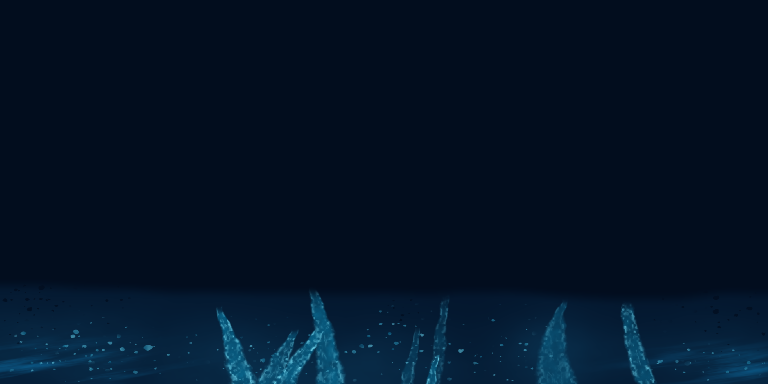
Give the GLSL for this background, as a Shadertoy shader.

```glsl
#define MIDNIGHT vec3(0.006, 0.050, 0.118)
#define DEEP_BLUE vec3(0.014, 0.088, 0.178)
#define HAZE_BLUE vec3(0.045, 0.225, 0.350)
#define TEAL vec3(0.030, 0.390, 0.540)
#define FOAM vec3(0.400, 0.780, 0.880)
#define SURFACE 0.247
#define SURFACE_BLUR 0.030
#define FIBRE_SCALE 75.0
#define DROP_LAYERS 3

float hash(vec2 p) {
    vec3 q = fract(p.xyx * vec3(0.1031, 0.1030, 0.0973));
    q += dot(q, q.yzx + 33.33);
    return fract((q.x + q.y) * q.z);
}

float noise(vec2 p) {
    vec2 i = floor(p), f = fract(p);
    f = f * f * (3.0 - 2.0 * f);
    return mix(mix(hash(i), hash(i + vec2(1, 0)), f.x),
               mix(hash(i + vec2(0, 1)), hash(i + vec2(1, 1)), f.x), f.y);
}

float fbm(vec2 p) {
    float sum = 0.0, amp = 0.5;
    for (int i = 0; i < 5; i++) {
        sum += amp * noise(p);
        p = mat2(1.6, 1.2, -1.2, 1.6) * p + 7.3;
        amp *= 0.5;
    }
    return sum;
}

float glow(vec2 p, vec2 centre, vec2 radius) {
    vec2 q = (p - centre) / radius;
    return exp(-dot(q, q));
}

// Tapered jet of water: x is the teal body, y the bright fibres and rim.
vec2 jet(vec2 p, vec2 base, vec2 tip, vec2 widths, float bend) {
    float t = (p.y - base.y) / (tip.y - base.y);
    float s = clamp(t, 0.0, 1.0);
    float x = p.x - mix(base.x, tip.x, s) - 4.0 * bend * s * (1.0 - s);
    x += 0.016 * (fbm(p * 28.0 + base * 9.0) - 0.5);
    float across = x / mix(widths.x, widths.y, s);
    float ragged = 0.35 * (fbm(p * 65.0) - 0.5);
    float body = 1.0 - smoothstep(0.65, 1.15, abs(across) + ragged);
    body *= 1.0 - smoothstep(0.88, 1.06, t + ragged * 0.3);
    float fibre = 1.0 - abs(2.0 * fbm(vec2(x * FIBRE_SCALE, p.y * 22.0) + base * 31.0) - 1.0);
    float rim = exp(-18.0 * pow(abs(across) - 0.75, 2.0));
    float grain = smoothstep(0.3, 0.75, noise(p * 170.0));
    float bright = (pow(fibre, 7.0) * 0.45 + rim * 0.55) * grain;
    return body * vec2(0.35 + 0.65 * fbm(p * 38.0 + 4.0), bright);
}

// Random round specks, one candidate in each grid cell.
float specks(vec2 p, float cells, float density, float seed) {
    vec2 cell = floor(p * cells), f = fract(p * cells);
    vec2 centre = 0.3 + 0.4 * vec2(hash(cell + seed), hash(cell + seed + 19.7));
    float size = hash(cell + seed + 47.1);
    float radius = mix(0.07, 0.24, size * size);
    float soft = cells / iResolution.y;
    vec2 d = (f - centre) * vec2(0.85, 1.2);
    d += 0.12 * (noise(p * cells * 5.0) - 0.5);
    float chosen = smoothstep(0.0, 0.08, density - hash(cell + seed + 83.3));
    return chosen * (1.0 - smoothstep(radius - soft * 0.5, radius + soft * 0.5, length(d)));
}

void mainImage(out vec4 fragColor, in vec2 fragCoord) {
    vec2 p = fragCoord / iResolution.y;
    p.x *= 2.0 * iResolution.y / iResolution.x;

    // Soft, gently sloping water surface
    float top = SURFACE + 0.018 * glow(p, vec2(0.0, p.y), vec2(0.35, 1.0))
              - 0.020 * glow(p, vec2(1.62, p.y), vec2(0.22, 1.0))
              + 0.010 * (noise(p * 9.0) - 0.5);
    float water = 1.0 - smoothstep(top - SURFACE_BLUR, top + 0.012, p.y);

    // Cloudy depth, brighter near the sides and the jets
    float clouds = fbm(p * vec2(5.0, 9.0));
    float haze = 0.50 * glow(p, vec2(0.18, 0.06), vec2(0.48, 0.14))
               + 0.65 * glow(p, vec2(0.76, 0.0), vec2(0.24, 0.13))
               + 0.30 * glow(p, vec2(1.08, 0.04), vec2(0.18, 0.12))
               + 0.55 * glow(p, vec2(1.44, 0.05), vec2(0.14, 0.13))
               + 0.45 * glow(p, vec2(1.86, 0.04), vec2(0.28, 0.12));
    vec3 sea = mix(DEEP_BLUE, HAZE_BLUE, clamp(haze * (0.5 + clouds), 0.0, 1.0));

    // Slanted currents along the lower corners
    float current = fbm(vec2(p.x * 4.0, (p.y - 0.15 * p.x) * 42.0));
    float corners = glow(p, vec2(0.1, 0.04), vec2(0.28, 0.06))
                  + glow(p, vec2(1.9, 0.045), vec2(0.2, 0.045));
    sea += TEAL * 0.5 * corners * smoothstep(0.45, 0.8, current);

    // Dark flecks under the surface
    float fleckArea = glow(p, vec2(0.08, 0.2), vec2(0.2, 0.08))
                    + glow(p, vec2(1.92, 0.18), vec2(0.16, 0.08))
                    + 0.9 * glow(p, vec2(1.055, 0.19), vec2(0.04, 0.035));
    float fleck = max(specks(p, 34.0, 0.45 * fleckArea, 5.0), specks(p, 52.0, 0.4 * fleckArea, 61.0));
    sea = mix(sea, MIDNIGHT, 0.75 * fleck);

    // Jets, from left to right
    vec2 spray = jet(p, vec2(0.635, 0.0), vec2(0.573, 0.195), vec2(0.036, 0.010), 0.0);
    spray = max(spray, 0.7 * jet(p, vec2(0.70, 0.0), vec2(0.765, 0.135), vec2(0.040, 0.010), 0.0));
    spray = max(spray, jet(p, vec2(0.735, 0.0), vec2(0.838, 0.145), vec2(0.030, 0.016), 0.0));
    spray = max(spray, vec2(0.9, 0.6) * jet(p, vec2(0.862, 0.0), vec2(0.815, 0.250), vec2(0.038, 0.012), 0.006));
    spray = max(spray, 0.4 * jet(p, vec2(1.060, 0.0), vec2(1.085, 0.140), vec2(0.018, 0.006), 0.0));
    spray = max(spray, 0.35 * jet(p, vec2(1.130, 0.0), vec2(1.160, 0.220), vec2(0.020, 0.010), 0.0));
    spray = max(spray, jet(p, vec2(1.122, 0.0), vec2(1.138, 0.078), vec2(0.017, 0.005), 0.0));
    spray = max(spray, vec2(0.6, 0.3) * jet(p, vec2(1.450, 0.0), vec2(1.470, 0.215), vec2(0.055, 0.008), -0.018));
    spray = max(spray, vec2(0.7, 0.8) * jet(p, vec2(1.685, 0.0), vec2(1.633, 0.205), vec2(0.030, 0.014), -0.008));
    sea = mix(sea, TEAL, clamp(spray.x * 1.15, 0.0, 1.0));
    sea = mix(sea, FOAM, clamp(spray.y * 1.1, 0.0, 1.0));

    // Scattered droplets at several sizes
    float dropArea = glow(p, vec2(0.22, 0.07), vec2(0.17, 0.07))
                   + 0.6 * glow(p, vec2(0.70, 0.06), vec2(0.2, 0.08))
                   + 0.7 * glow(p, vec2(1.04, 0.11), vec2(0.09, 0.07))
                   + 0.7 * glow(p, vec2(1.29, 0.08), vec2(0.13, 0.09))
                   + 0.5 * glow(p, vec2(1.85, 0.05), vec2(0.2, 0.06));
    for (int i = 0; i < DROP_LAYERS; i++) {
        float layer = float(i);
        float drop = specks(p, 27.0 + 17.0 * layer, 0.38 * dropArea, 11.0 + 29.0 * layer);
        sea = mix(sea, mix(TEAL, FOAM, noise(p * 90.0)), 0.65 * drop);
    }

    fragColor = vec4(mix(MIDNIGHT, sea, water), 1.0);
}
```
